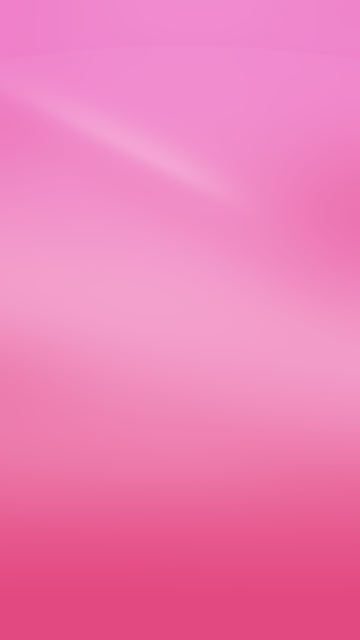
Write a Shadertoy shader that draws this background.

```glsl
vec2 randomGradient(vec2 cell) {
    float angle = 6.2832 * fract(sin(dot(cell, vec2(127.1, 311.7))) * 4375.85);
    return vec2(cos(angle), sin(angle));
}

float gradientNoise(vec2 p) {
    vec2 cell = floor(p), f = fract(p);
    vec2 blend = f * f * f * (f * (f * 6.0 - 15.0) + 10.0);
    float a = dot(randomGradient(cell), f);
    float b = dot(randomGradient(cell + vec2(1, 0)), f - vec2(1, 0));
    float c = dot(randomGradient(cell + vec2(0, 1)), f - vec2(0, 1));
    float d = dot(randomGradient(cell + vec2(1, 1)), f - vec2(1, 1));
    return mix(mix(a, b, blend.x), mix(c, d, blend.x), blend.y);
}

// Soft elliptical falloff, 1 at the centre
float glow(vec2 p, vec2 centre, vec2 size) {
    vec2 d = (p - centre) / size;
    return exp(-dot(d, d));
}

// Vertical blend from deep rose to orchid
vec3 backdrop(float y) {
    vec3 color = vec3(0.888, 0.285, 0.505);
    color = mix(color, vec3(0.905, 0.365, 0.57), smoothstep(0.05, 0.21, y));
    color = mix(color, vec3(0.93, 0.495, 0.685), smoothstep(0.15, 0.31, y));
    color = mix(color, vec3(0.95, 0.605, 0.785), smoothstep(0.27, 0.49, y));
    color = mix(color, vec3(0.944, 0.565, 0.795), smoothstep(0.51, 0.70, y));
    return mix(color, vec3(0.947, 0.55, 0.815), smoothstep(0.68, 0.92, y));
}

void mainImage(out vec4 fragColor, in vec2 fragCoord) {
    vec2 uv = fragCoord / iResolution.xy;
    float x = uv.x, y = uv.y;

    // Slant the pale middle band down to the right
    float slant = 0.12 * (x - 0.5) * exp(-pow((y - 0.5) / 0.2, 2.0));
    float wisps = gradientNoise(vec2(x * 2.0 + y, y * 14.0 + x * 2.0));
    vec3 color = backdrop(y + slant + 0.008 * wisps);

    // Pale bloom in the middle
    color += vec3(0.005, 0.025, 0.018) * glow(uv, vec2(0.36, 0.54), vec2(0.42, 0.11));

    // Deeper pink at the sides
    float bandEdge = smoothstep(-0.045, 0.07, y - (0.665 - 0.21 * x));
    color -= vec3(0.018, 0.115, 0.10) * bandEdge * glow(uv, vec2(1.04, 0.66), vec2(0.32, 0.14));
    color -= vec3(0.012, 0.065, 0.05) * glow(uv, vec2(-0.05, 0.80), vec2(0.22, 0.10));
    color -= vec3(0.012, 0.045, 0.035) * glow(uv, vec2(-0.04, 0.42), vec2(0.30, 0.09));
    color -= vec3(0.010, 0.045, 0.025) * glow(uv, vec2(0.0, 1.0), vec2(0.28, 0.10));
    color -= vec3(0.008, 0.030, 0.020) * glow(uv, vec2(1.0, 1.0), vec2(0.25, 0.10));

    // Diagonal light streak, crisper on its lower side
    float across = y - (0.872 - 0.275 * x);
    float width = across < 0.0 ? 0.019 : 0.034;
    float along = smoothstep(-0.3, 0.42, x) * (1.0 - smoothstep(0.46, 0.78, x));
    color += vec3(0.012, 0.085, 0.035) * along * exp(-across * across / (width * width));
    color -= vec3(0.003, 0.020, 0.020) * glow(vec2(x, across), vec2(0.36, -0.065), vec2(0.35, 0.04));

    // Faint arc across the top
    float arc = y - (0.928 - 0.09 * (x - 0.5) * (x - 0.5));
    float arcFade = exp(-max(arc, 0.0) / 0.04);
    color -= vec3(0.006, 0.016, 0.008) * smoothstep(-0.002, 0.003, arc) * arcFade;

    // Darker shoulder at the lower right
    color -= vec3(0.006, 0.035, 0.03) * glow(uv, vec2(1.0, 0.25), vec2(0.35, 0.07));

    fragColor = vec4(clamp(color, 0.0, 1.0), 1.0);
}
```
